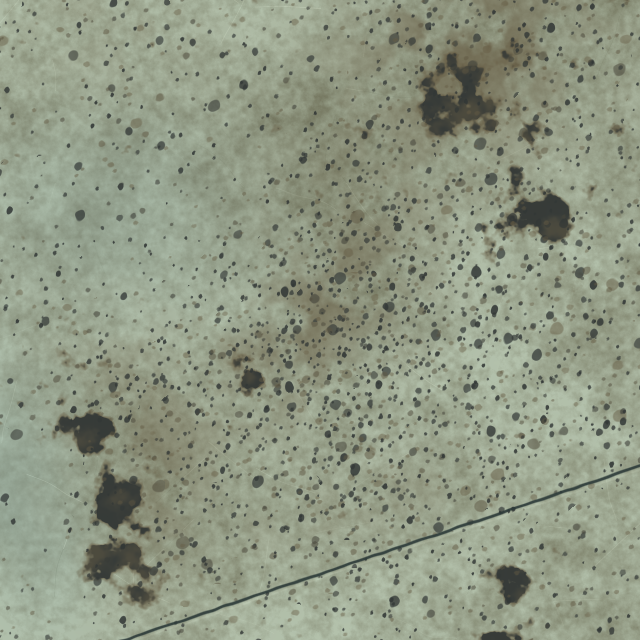
Write a WebGL 1 fragment shader that draws this texture.

```glsl
precision highp float;
uniform vec2 u_resolution;

const vec3 PALE = vec3(0.675, 0.725, 0.640);
const vec3 OLIVE = vec3(0.500, 0.515, 0.425);
const vec3 COOL = vec3(0.580, 0.685, 0.650);
const vec3 BROWN = vec3(0.400, 0.360, 0.265);
const vec3 SOOT = vec3(0.195, 0.215, 0.210);
const vec3 SEAM = vec3(0.170, 0.225, 0.220);
const float SEAM_SLOPE = 0.338;
const float SEAM_START = 0.195;
const float SEAM_HALF_WIDTH = 0.0022;
const float SOFTNESS = 0.0014;

float hash(vec2 p) {
  vec3 q = fract(vec3(p.xyx) * 0.1031);
  q += dot(q, q.yzx + 33.33);
  return fract((q.x + q.y) * q.z);
}

vec2 hash2(vec2 p) {
  return vec2(hash(p + 17.3), hash(p + 61.7));
}

float noise(vec2 p) {
  vec2 i = floor(p), f = fract(p);
  f = f * f * (3.0 - 2.0 * f);
  return mix(mix(hash(i), hash(i + vec2(1, 0)), f.x),
             mix(hash(i + vec2(0, 1)), hash(i + vec2(1, 1)), f.x), f.y);
}

float fbm(vec2 p) {
  float sum = 0.0, amp = 0.533;
  for (int i = 0; i < 4; i++) {
    sum += amp * noise(p);
    p = mat2(1.6, 1.2, -1.2, 1.6) * p + 9.2;
    amp *= 0.5;
  }
  return sum;
}

// Soft elliptical patch, tilted by an angle
float patchAt(vec2 p, vec2 center, vec2 radius, float angle) {
  float c = cos(angle), s = sin(angle);
  vec2 q = mat2(c, -s, s, c) * (p - center) / radius;
  return exp(-dot(q, q));
}

// Round, slightly ragged spots; x is coverage, y is darkness
vec2 spots(vec2 p, float scale, float density, float maxRadius) {
  vec2 q = p * scale + 0.35 * maxRadius * (noise(p * scale * 5.0) - 0.5);
  vec2 cell = floor(q), best = vec2(0.0);
  float edge = max(SOFTNESS, 0.7 / u_resolution.y) * scale;
  for (int j = -1; j <= 1; j++) {
    for (int i = -1; i <= 1; i++) {
      vec2 id = cell + vec2(i, j);
      vec2 d = q - id - hash2(id + scale);
      float pick = hash(id + scale * 3.1), tone = hash(id + scale * 5.7);
      d.x *= 0.8 + 0.5 * tone;
      d.y += 0.3 * (pick - 0.5) * d.x;
      float radius = maxRadius * mix(0.4, 1.0, hash(id + scale * 7.9));
      float cover = 1.0 - smoothstep(radius - edge, radius + edge, length(d));
      cover *= step(pick, density) * mix(0.45, 1.0, tone);
      if (cover > best.x) best = vec2(cover, tone);
    }
  }
  return best;
}

// Short hairline scratches in random directions
float scratches(vec2 p, float scale) {
  vec2 q = p * scale + 0.12 * noise(p * scale * 2.0), cell = floor(q);
  float mark = 0.0;
  for (int j = -1; j <= 1; j++) {
    for (int i = -1; i <= 1; i++) {
      vec2 id = cell + vec2(i, j);
      float angle = 6.283 * hash(id + 4.4);
      vec2 dir = vec2(cos(angle), sin(angle));
      vec2 d = q - id - hash2(id + 8.0);
      d -= dir * clamp(dot(d, dir), -0.45, 0.45);
      mark = max(mark, hash(id) * (1.0 - smoothstep(0.0, SOFTNESS * scale, length(d))));
    }
  }
  return mark;
}

// Brown haze around the stains
float stainHaze(vec2 p) {
  float h = patchAt(p, vec2(0.73, 0.92), vec2(0.19, 0.18), 0.0);
  h += 0.55 * patchAt(p, vec2(0.53, 0.58), vec2(0.18, 0.13), 0.5);
  h += 0.50 * patchAt(p, vec2(0.47, 0.44), vec2(0.16, 0.10), 0.8);
  h += 0.60 * patchAt(p, vec2(0.22, 0.29), vec2(0.13, 0.21), 0.2);
  h += 0.35 * patchAt(p, vec2(0.60, 0.21), vec2(0.22, 0.08), 0.2);
  return h + 0.30 * patchAt(p, vec2(0.18, 0.97), vec2(0.18, 0.12), 0.0);
}

// Heart of each dark stain
float stainCore(vec2 p) {
  float c = 0.53 * patchAt(p, vec2(0.71, 0.84), vec2(0.12, 0.13), 0.3);
  c = max(c, 0.54 * patchAt(p, vec2(0.82, 0.87), vec2(0.09, 0.08), 0.5));
  c = max(c, 0.57 * patchAt(p, vec2(0.86, 0.76), vec2(0.08, 0.06), 0.0));
  c = max(c, 0.70 * patchAt(p, vec2(0.87, 0.66), vec2(0.11, 0.08), 0.2));
  c = max(c, 0.80 * patchAt(p, vec2(0.195, 0.19), vec2(0.065, 0.13), 0.1));
  c = max(c, 0.72 * patchAt(p, vec2(0.125, 0.34), vec2(0.04, 0.09), 0.5));
  c = max(c, 0.64 * patchAt(p, vec2(0.40, 0.42), vec2(0.035, 0.055), -0.5));
  c = max(c, 0.62 * patchAt(p, vec2(0.81, 0.10), vec2(0.06, 0.04), -0.6));
  return max(c, 0.70 * patchAt(p, vec2(0.79, 0.01), vec2(0.06, 0.03), 0.0));
}

void main() {
  vec2 p = gl_FragCoord.xy / u_resolution.y;
  vec2 warped = p + 0.05 * (vec2(fbm(p * 9.0), fbm(p * 9.0 + 31.0)) - 0.5);
  float haze = stainHaze(warped);
  float mottle = fbm(p * 22.0 + 5.0), grain = fbm(p * 105.0);

  // Weathered ground
  float tone = 0.70 + 1.1 * (fbm(p * 4.0 + 2.0) - 0.5) + 0.9 * (mottle - 0.5);
  tone += 0.9 * (grain - 0.5) - 0.30 * haze;
  vec3 color = mix(OLIVE, PALE, clamp(tone, -0.3, 1.15));
  float cool = patchAt(warped, vec2(0.02, 0.24), vec2(0.11, 0.22), 0.3);
  cool += 0.7 * patchAt(warped, vec2(0.17, 0.67), vec2(0.22, 0.16), 0.0);
  color = mix(color, COOL, 0.45 * min(cool, 1.0));
  float rust = haze * smoothstep(0.40, 0.75, mottle + 0.15 * haze);
  color = mix(color, BROWN, clamp(0.75 * rust, 0.0, 0.8));
  color += 0.09 * scratches(p, 9.0) * (hash(floor(p * 7.0)) - 0.35);

  // Ragged dark stains with a brown rim
  float ragged = stainCore(warped) - 0.57 + 1.5 * (fbm(p * 30.0 + 12.0) - 0.5);
  color = mix(color, BROWN, 0.65 * smoothstep(-0.14, 0.06, ragged));
  vec3 soot = mix(SOOT, BROWN, 0.45 * smoothstep(0.45, 0.75, mottle));
  color = mix(color, soot, 0.93 * smoothstep(0.0, 0.11, ragged));

  // Scattered spots, from large to fine
  float band = patchAt(p, vec2(0.60, 0.42), vec2(0.38, 0.30), 0.0);
  float density = (0.08 + 0.32 * band + 0.25 * haze) * (1.0 - 0.85 * min(cool, 1.0));
  float scale = 20.0;
  for (int i = 0; i < 4; i++) {
    vec2 spot = spots(p, scale, density, 0.20 + 0.04 * float(i));
    color = mix(color, mix(BROWN, SOOT, smoothstep(0.1, 0.5, spot.y)), 0.9 * spot.x);
    scale *= 1.65;
  }

  // Straight seam with a faint pale lip
  float seam = p.y - SEAM_SLOPE * (p.x - SEAM_START) + 0.002 * (noise(p * 60.0) - 0.5);
  seam /= sqrt(1.0 + SEAM_SLOPE * SEAM_SLOPE);
  color += 0.04 * (1.0 - smoothstep(0.0, 0.003, abs(seam + 0.006)));
  float line = 1.0 - smoothstep(-SOFTNESS, SOFTNESS, abs(seam) - SEAM_HALF_WIDTH);
  color = mix(color, SEAM, 0.9 * line);

  gl_FragColor = vec4(color, 1.0);
}
```
